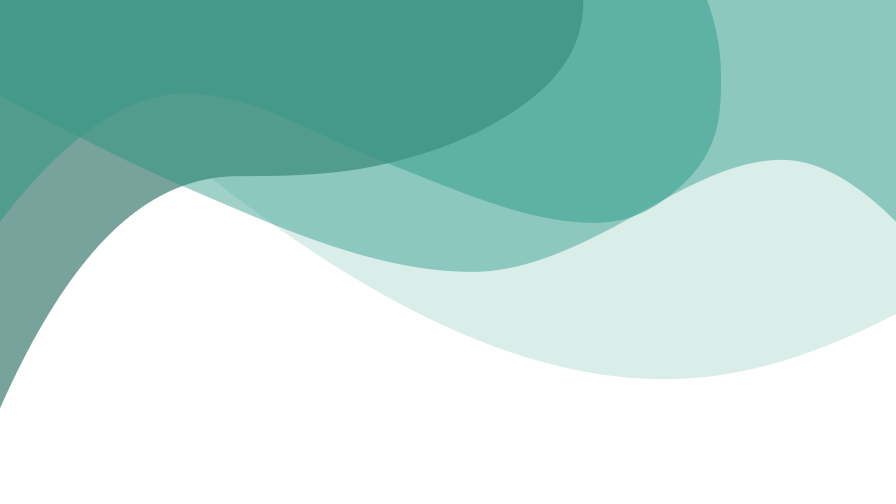
Reproduce this background procedurally as a Shadertoy shader.

```glsl
const vec3 PAPER = vec3(1.0);
const vec3 TEAL  = vec3(0.25, 0.64, 0.57);
const vec3 SLATE = vec3(0.47, 0.64, 0.61);
const vec3 DEEP  = vec3(0.235, 0.595, 0.52);
const float PALE_ALPHA = 0.2;
const float LIGHT_ALPHA = 0.5;
const float MEDIUM_ALPHA = 0.6;
const float OVERLAP_ALPHA = 0.63;
const vec2 CANVAS = vec2(100.0, 56.25);

// Spline knots: position, value, slope. The last knot repeats as padding.
const vec3 PALE_WAVE[6] = vec3[6](
    vec3(23.44, 19.79, 0.78), vec3(74.22, 42.32, 0.0), vec3(100.0, 35.03, -0.52),
    vec3(100.0, 35.03, -0.52), vec3(100.0, 35.03, -0.52), vec3(100.0, 35.03, -0.52));
const vec3 LIGHT_WAVE[6] = vec3[6](
    vec3(0.0, 10.68, 0.53), vec3(20.83, 20.96, 0.43), vec3(52.73, 30.34, 0.0),
    vec3(70.31, 24.35, -0.55), vec3(87.24, 17.84, 0.0), vec3(100.0, 24.74, 1.0));
const vec3 MEDIUM_WAVE[6] = vec3[6](
    vec3(0.0, 24.74, -1.3), vec3(20.83, 10.42, 0.0), vec3(43.23, 18.23, 0.38),
    vec3(66.41, 24.87, 0.0), vec3(73.96, 22.4, -0.71), vec3(73.96, 22.4, -0.71));
const vec3 MEDIUM_SIDE[6] = vec3[6](
    vec3(0.0, 78.91, 0.37), vec3(8.59, 80.47, 0.0), vec3(22.4, 73.96, -1.4),
    vec3(22.4, 73.96, -1.4), vec3(22.4, 73.96, -1.4), vec3(22.4, 73.96, -1.4));
const vec3 DARK_WAVE[6] = vec3[6](
    vec3(0.0, 45.57, -2.25), vec3(26.69, 19.66, 0.0), vec3(43.23, 18.23, -0.24),
    vec3(55.99, 13.28, -0.6), vec3(55.99, 13.28, -0.6), vec3(55.99, 13.28, -0.6));
const vec3 DARK_SIDE[6] = vec3[6](
    vec3(0.0, 65.1, 0.0), vec3(13.28, 55.99, -1.67), vec3(13.28, 55.99, -1.67),
    vec3(13.28, 55.99, -1.67), vec3(13.28, 55.99, -1.67), vec3(13.28, 55.99, -1.67));

float tangentLine(vec3 knot, float x) {
    return knot.y + knot.z * (x - knot.x);
}

// Cubic Hermite spline, extended by straight tangents at both ends
float spline(vec3 knots[6], float x) {
    float y = tangentLine(knots[0], x);
    for (int i = 0; i < 5; i++) {
        vec3 a = knots[i], b = knots[i + 1];
        float span = b.x - a.x;
        if (span > 0.0 && x > a.x) {
            float t = (x - a.x) / span;
            float u = 1.0 - t;
            y = mix(a.y, b.y, t * t * (3.0 - 2.0 * t))
              + span * t * u * (a.z * u - b.z * t);
        }
    }
    return x > knots[5].x ? tangentLine(knots[5], x) : y;
}

// Smooth inside mask, one screen step wide
float coverage(float d) {
    float width = max(length(vec2(dFdx(d), dFdy(d))), 1e-4);
    return clamp(0.5 - d / width, 0.0, 1.0);
}

void mainImage(out vec4 fragColor, in vec2 fragCoord) {
    // x runs rightward, y is the depth below the top edge
    vec2 p = fragCoord / iResolution.xy;
    p = vec2(p.x, 1.0 - p.y) * CANVAS;

    float pale = coverage(p.y - spline(PALE_WAVE, p.x));
    float light = coverage(p.y - spline(LIGHT_WAVE, p.x));
    float medium = coverage(max(p.y - spline(MEDIUM_WAVE, p.x),
                                p.x - spline(MEDIUM_SIDE, p.y)));
    float dark = coverage(max(p.y - spline(DARK_WAVE, p.x),
                              p.x - spline(DARK_SIDE, p.y)));

    // Translucent teal sheets
    vec3 color = mix(PAPER, TEAL, PALE_ALPHA * pale);
    color = mix(color, TEAL, LIGHT_ALPHA * light);
    color = mix(color, TEAL, MEDIUM_ALPHA * medium);

    // Front sheet deepens where it crosses the others
    vec3 front = mix(SLATE, DEEP, OVERLAP_ALPHA * light);
    front = mix(front, DEEP, OVERLAP_ALPHA * medium);

    fragColor = vec4(mix(color, front, dark), 1.0);
}
```
